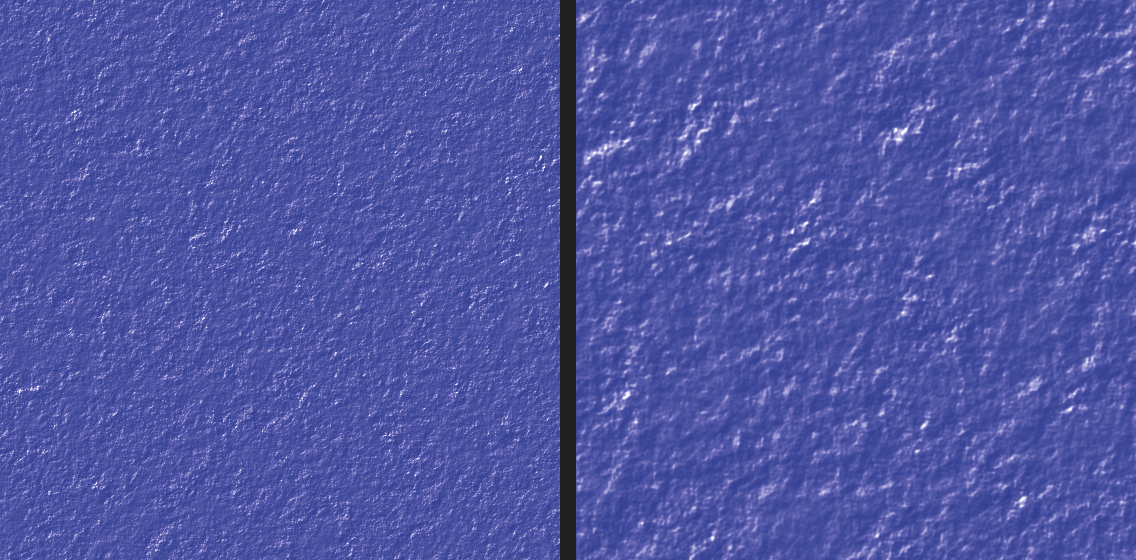
Left, the full canvas; right, a detail of the centre.
Reproduce this texture procedurally as a Shadertoy shader.

```glsl
const int OCTAVES = 5;
const float BASE_FREQUENCY = 28.0;
const float DOMINANT_OCTAVE = 2.8;
const float RELIEF_STEP = 0.0007;
const vec2 LIGHT_DIRECTION = vec2(-0.72, 0.69);

const vec3 SHADOW_BLUE = vec3(0.24, 0.28, 0.60);
const vec3 LIT_BLUE = vec3(0.43, 0.43, 0.73);
const vec3 PALE_BLUE = vec3(0.62, 0.62, 0.83);
const vec3 GLINT = vec3(0.96, 0.96, 1.0);

// Integer hash giving a random vector in -1..1 for each lattice cell
vec2 hashVector(vec2 cell, uint seed) {
    uvec2 v = uvec2(ivec2(cell) + 4096) * 1664525u + 1013904223u + seed * 7919u;
    v.x += v.y * 1664525u;
    v.y += v.x * 1664525u;
    v ^= v >> 16u;
    v.x += v.y * 1664525u;
    v.y += v.x * 1664525u;
    v ^= v >> 16u;
    return vec2(v & 65535u) / 32767.5 - 1.0;
}

float cornerSlope(vec2 cell, vec2 local, vec2 corner, uint seed) {
    return dot(hashVector(cell + corner, seed), local - corner);
}

float gradientNoise(vec2 p, uint seed) {
    vec2 cell = floor(p);
    vec2 f = p - cell;
    vec2 u = f * f * f * (f * (f * 6.0 - 15.0) + 10.0);
    float low = mix(cornerSlope(cell, f, vec2(0, 0), seed),
                    cornerSlope(cell, f, vec2(1, 0), seed), u.x);
    float high = mix(cornerSlope(cell, f, vec2(0, 1), seed),
                     cornerSlope(cell, f, vec2(1, 1), seed), u.x);
    return mix(low, high, u.y);
}

mat2 rotation(float angle) {
    float c = cos(angle), s = sin(angle);
    return mat2(c, s, -s, c);
}

// Plaster height: small bumps and grit dominate, over faint swells
float plasterHeight(vec2 p) {
    float height = 0.0;
    float frequency = BASE_FREQUENCY;
    for (int i = 0; i < OCTAVES; i++) {
        float band = float(i) - DOMINANT_OCTAVE;
        float strength = exp(-0.13 * band * band);
        vec2 q = rotation(0.6 * float(i)) * p * frequency;
        height += strength * gradientNoise(q, uint(i)) / frequency;
        frequency *= 2.0;
    }
    return height;
}

// Slope of the surface facing the light
float facingSlope(vec2 p, vec2 light, float stepSize) {
    vec2 offset = light * stepSize;
    return (plasterHeight(p - offset) - plasterHeight(p + offset)) / (2.0 * stepSize);
}

// Colour ramp keyed on the red level, from shadow to glint
vec3 paintColor(float level) {
    vec3 color = SHADOW_BLUE + (LIT_BLUE - SHADOW_BLUE)
               * (level - SHADOW_BLUE.r) / (LIT_BLUE.r - SHADOW_BLUE.r);
    color = mix(color, PALE_BLUE, clamp((level - LIT_BLUE.r) / (PALE_BLUE.r - LIT_BLUE.r), 0.0, 1.0));
    return mix(color, GLINT, clamp((level - PALE_BLUE.r) / (GLINT.r - PALE_BLUE.r), 0.0, 1.0));
}

void mainImage(out vec4 fragColor, in vec2 fragCoord) {
    vec2 p = fragCoord / iResolution.y;

    // Patches of rougher and smoother plaster
    float roughness = 1.0 + 0.8 * gradientNoise(p * 18.0, 17u);
    float slope = 1.05 * roughness * facingSlope(p, LIGHT_DIRECTION, RELIEF_STEP);

    // Exponential response: soft shadows, sparse bright crests
    float level = 0.185 + 0.108 * exp(0.62 * slope);
    fragColor = vec4(paintColor(min(level, GLINT.r)), 1.0);
}
```
